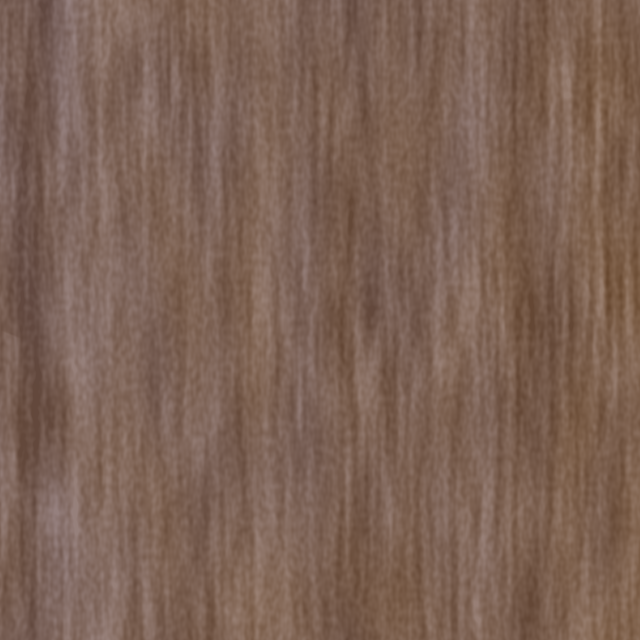
Write a WebGL 1 fragment shader that draws this texture.

```glsl
precision highp float;
// Brown walnut board: soft upright fibres, broad shade bands and fine grain.

uniform vec2 u_resolution;

#define FIBRE_COUNT 72.0
#define FIBRE_STRENGTH 1.15
#define STREAK_COUNT 27.0
#define STREAK_STRENGTH 0.75
#define GRAIN_COUNT 150.0
#define GRAIN_STRENGTH 0.65
#define RIB_COUNT 43.0
#define RIB_STRENGTH 0.27
#define BAND_STRENGTH 1.0
#define TINT_STRENGTH 0.022

const vec3 DARK_WOOD = vec3(0.415, 0.308, 0.252);
const vec3 MID_WOOD = vec3(0.488, 0.384, 0.333);
const vec3 PALE_WOOD = vec3(0.565, 0.470, 0.435);
const vec3 WARM_SHIFT = vec3(0.25, -0.1, -1.0);

// Unit gradient at a lattice point
vec2 gradient(vec2 cell) {
  vec3 p = fract(cell.xyx * vec3(0.1031, 0.1030, 0.0973));
  p += dot(p, p.yzx + 33.33);
  float angle = 6.28318 * fract((p.x + p.y) * p.z);
  return vec2(cos(angle), sin(angle));
}

// Gradient noise, about -0.7 to 0.7
float noise(vec2 p) {
  vec2 cell = floor(p);
  vec2 f = p - cell;
  vec2 u = f * f * f * (f * (f * 6.0 - 15.0) + 10.0);
  vec2 e = vec2(1.0, 0.0);
  float a = dot(gradient(cell), f);
  float b = dot(gradient(cell + e), f - e);
  float c = dot(gradient(cell + e.yx), f - e.yx);
  float d = dot(gradient(cell + e.xx), f - e.xx);
  return mix(mix(a, b, u.x), mix(c, d, u.x), u.y);
}

// Soft bump around a centre line
float bump(float x, float centre, float width) {
  float d = (x - centre) / width;
  return exp(-d * d);
}

// Broad light and dark bands across the board
float shadeBands(vec2 p) {
  float x = p.x + 0.012 * noise(vec2(p.x * 5.0, p.y * 2.5) + 3.7);

  // Dark heart stripe with a slanted upper edge ending in a tip
  float slant = mix(0.006, 0.048, (p.y - 0.48) / 0.52);
  float left = mix(0.030, slant, smoothstep(0.47, 0.485, p.y));
  float right = mix(0.058, 0.088, p.y);
  float stripe = smoothstep(left - 0.006, left + 0.006, x)
               * (1.0 - smoothstep(right - 0.012, right + 0.012, x));

  float tone = -0.85 * stripe;
  tone += 0.60 * bump(x, 0.145, 0.045);
  tone += 0.35 * bump(x, 0.425, 0.035);
  tone -= 0.32 * bump(x, 0.550, 0.060);
  tone -= 0.22 * bump(x, 0.650, 0.025);
  tone += 0.30 * bump(x, 0.755, 0.030);
  tone -= 0.55 * bump(x, 0.825, 0.032);
  return tone + 0.04;
}

// Upright fibres of two widths, broken along their length
float fibres(vec2 p) {
  float fine = noise(p * vec2(FIBRE_COUNT, 6.0) + 11.3);
  fine += 0.55 * noise(p * vec2(FIBRE_COUNT * 1.37, 13.0) + 47.9);
  float streak = noise(p * vec2(STREAK_COUNT, 2.3) + 71.6);
  float vigour = 1.0 + 0.7 * noise(p * vec2(6.0, 3.0) + 23.1);
  return vigour * (FIBRE_STRENGTH * fine + STREAK_STRENGTH * streak);
}

// Even ribs that grow clear toward the right edge
float ribs(vec2 p) {
  float drift = 0.7 * noise(p * vec2(9.0, 1.5) + 5.2);
  float fade = 0.8 + 0.7 * noise(p * vec2(20.0, 5.0) + 31.4);
  float wave = sin(6.28318 * (p.x * RIB_COUNT + drift));
  return wave * fade * smoothstep(0.76, 0.92, p.x);
}

// Short blurred pores
float grain(vec2 p) {
  float pores = noise(p * vec2(GRAIN_COUNT, GRAIN_COUNT * 0.48) + 17.2);
  return pores + 0.6 * noise(p * GRAIN_COUNT * 0.62 + 83.5);
}

void main() {
  vec2 p = gl_FragCoord.xy / u_resolution;
  vec2 bent = p;
  bent.x += 0.006 * noise(p * vec2(4.0, 2.0) + 9.4);
  bent.x += 0.0012 * noise(p * vec2(30.0, 28.0) + 61.8);

  float tone = BAND_STRENGTH * shadeBands(p);
  tone += fibres(bent);
  tone += RIB_STRENGTH * ribs(bent);
  tone += GRAIN_STRENGTH * grain(p);
  tone += 0.35 * noise(p * vec2(7.0, 5.0) + 39.7);

  // Tone ramp, then mauve at the left turning to warm brown at the right
  vec3 colour = mix(MID_WOOD, PALE_WOOD, clamp(tone, 0.0, 1.35));
  colour = mix(colour, DARK_WOOD, clamp(-tone, 0.0, 1.35));
  float warmth = mix(-0.7, 0.35, smoothstep(0.0, 0.3, p.x));
  warmth += 1.1 * smoothstep(0.72, 0.95, p.x) - 0.3 * p.y;
  warmth += 1.6 * noise(p * vec2(13.0, 4.0) + 53.3);
  colour += TINT_STRENGTH * warmth * WARM_SHIFT;

  gl_FragColor = vec4(clamp(colour, 0.0, 1.0), 1.0);
}
```
